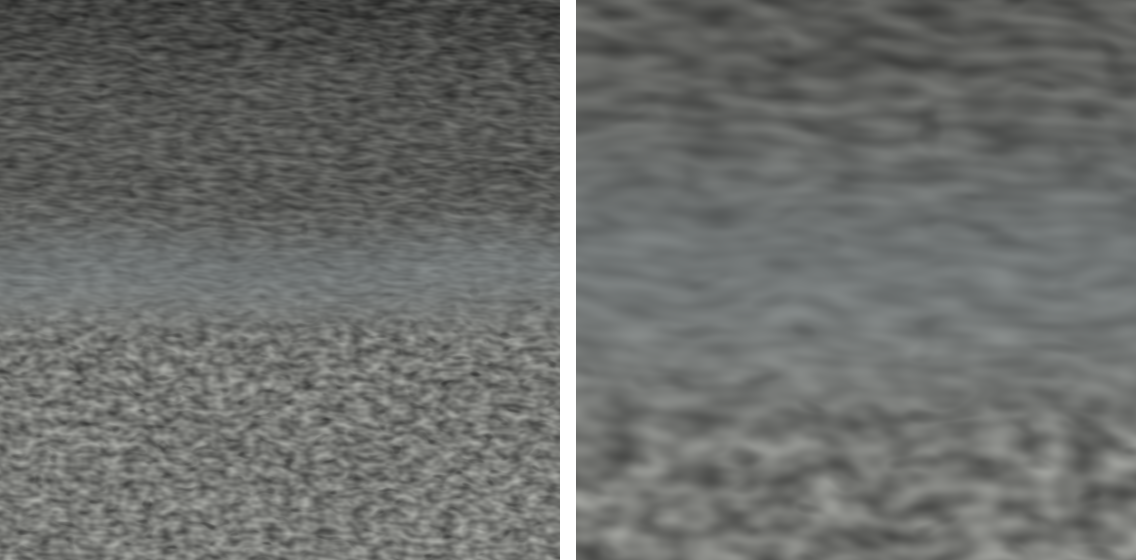
Left: the whole. Right: its middle third, enlarged.
Give the GLSL for this texture, as a Shadertoy shader.

```glsl
// Grey speckled ground receding into shade: round, contrasty grains in front,
// a pale smooth sheen across the middle and faint flat streaks at the dark top.
// Stretched gradient noise gives the grain; a vertical profile sets tone and contrast.

const vec3 STONE_TINT = vec3(1.005, 1.015, 0.985);
const vec3 SHEEN_TINT = vec3(0.975, 1.015, 1.015);

const float NEAR_TONE = 0.478;      // brightness at the bottom edge
const float NEAR_FADE = 0.055;      // loss of brightness per unit height
const float FAR_TONE = 0.338;
const float TOP_SHADE = 0.075;
const float SHEEN_HEIGHT = 0.515;
const float SHEEN_WIDTH = 0.075;
const float SHEEN_GAIN = 0.036;

const vec2 NEAR_FREQ = vec2(32.0, 58.0);   // grains per canvas height
const vec2 FAR_FREQ = vec2(23.0, 74.0);
const vec2 SPECK_FREQ = vec2(36.0, 66.0);
const float NEAR_CONTRAST = 0.071;
const float FAR_CONTRAST = 0.043;
const float SHEEN_CALM = 0.45;      // share of contrast lost in the sheen
const float SPECK_DEPTH = 0.10;
const float PATCH_DEPTH = 0.035;
const float GRAIN_SLANT = 0.05;

// Random unit gradient for a lattice point
vec2 gradientAt(vec2 cell) {
    uvec2 q = uvec2(ivec2(cell) + 4096);
    uint h = q.x * 1597334677u ^ q.y * 3812015801u;
    h = (h ^ (h >> 15)) * 2246822519u;
    h ^= h >> 13;
    float angle = float(h & 65535u) * 6.2831853 / 65536.0;
    return vec2(cos(angle), sin(angle));
}

float gradientNoise(vec2 p) {
    vec2 i = floor(p);
    vec2 f = p - i;
    vec2 u = f * f * f * (f * (f * 6.0 - 15.0) + 10.0);
    vec2 e = vec2(1.0, 0.0);
    float a = dot(gradientAt(i), f);
    float b = dot(gradientAt(i + e.xy), f - e.xy);
    float c = dot(gradientAt(i + e.yx), f - e.yx);
    float d = dot(gradientAt(i + e.xx), f - e.xx);
    return mix(mix(a, b, u.x), mix(c, d, u.x), u.y);
}

// Two octaves of grain, scaled to a spread of about one
float grain(vec2 p, vec2 freq) {
    float coarse = gradientNoise(p * freq);
    float fine = gradientNoise(p * freq * 1.83 + vec2(17.3, 41.7));
    return 3.2 * (coarse + 0.75 * fine);
}

void mainImage(out vec4 fragColor, in vec2 fragCoord) {
    vec2 p = fragCoord / iResolution.y;
    float height = p.y;

    // Irregular bounds of the depth zones
    float sway = 0.03 * gradientNoise(p * vec2(3.0, 5.0) + 7.0);
    float farness = smoothstep(0.42, 0.72, height + sway);
    float streaky = smoothstep(0.38, 0.50, height + sway);
    float offset = (height + sway - SHEEN_HEIGHT) / SHEEN_WIDTH;
    float sheen = exp(-offset * offset);

    // Smooth tone from front to back
    float tone = mix(NEAR_TONE - NEAR_FADE * height, FAR_TONE, farness);
    tone += SHEEN_GAIN * sheen;
    tone -= TOP_SHADE * smoothstep(0.80, 1.0, height);
    tone += PATCH_DEPTH * gradientNoise(p * vec2(4.0, 9.0) + 23.0);

    // Grain, slightly slanted and bent so that no lattice shows
    vec2 g = p + 0.006 * vec2(gradientNoise(p * 14.0), gradientNoise(p * 14.0 + 51.0));
    g.y += GRAIN_SLANT * g.x;
    float nearGrain = NEAR_CONTRAST * grain(g, NEAR_FREQ);
    float farGrain = FAR_CONTRAST * grain(g + 5.0, FAR_FREQ);
    float calm = 1.0 - SHEEN_CALM * sheen;
    tone += calm * mix(nearGrain, farGrain, streaky);

    // Scattered dark specks, weaker with distance
    float speck = smoothstep(0.22, 0.55, gradientNoise(g * SPECK_FREQ + 91.0));
    tone -= SPECK_DEPTH * speck * calm * mix(1.0, 0.45, streaky);

    vec3 color = tone * mix(STONE_TINT, SHEEN_TINT, sheen);
    fragColor = vec4(clamp(color, 0.0, 1.0), 1.0);
}
```
